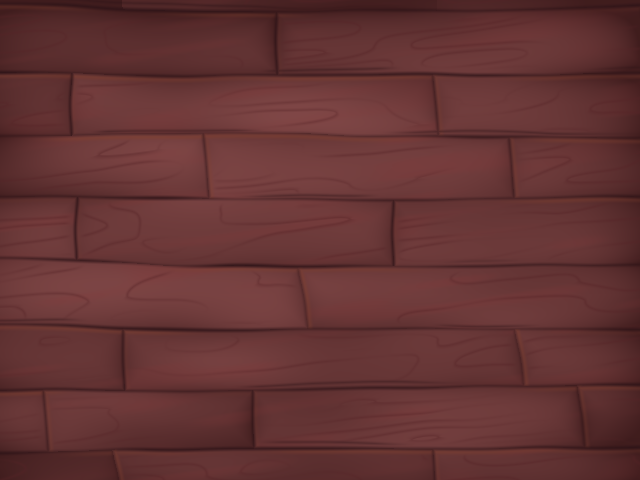
Write a WebGL 1 fragment shader that draws this texture.

```glsl
precision highp float;
uniform vec2 u_resolution;

const float PI = 3.14159265;
const float FIRST_SEAM = 0.018;    // distance of the first seam from the top
const float ROW_HEIGHT = 0.132;
const float SEAM_WAVE = 0.020;
const float SEAM_WIDTH = 0.0024;   // half widths, in canvas heights
const float JOINT_WIDTH = 0.0024;
const float COPPER_WIDTH = 0.0040;
const float GRAIN_WIDTH = 0.0018;
const float SOFTNESS = 0.0046;
const float JOINT_LEAN = 0.026;
const float SHORT_ROW = 7.0;       // the row holding one short plank
const float SHORT_LENGTH = 0.324;
const float GRAIN_LEVELS = 3.2;
const vec2 GRAIN_SCALE = vec2(3.2, 23.0);
const vec4 VIGNETTE = vec4(0.36, 0.58, 0.34, 0.52); // left, right, bottom, top

const vec3 WOOD_LIGHT = vec3(0.500, 0.278, 0.276);
const vec3 WOOD_DARK = vec3(0.250, 0.112, 0.115);
const vec3 RED_STREAK = vec3(0.520, 0.215, 0.220);
const vec3 GRAIN_COLOR = vec3(0.335, 0.138, 0.150);
const vec3 COPPER = vec3(0.510, 0.255, 0.185);
const vec3 LINE_COLOR = vec3(0.175, 0.075, 0.090);

float hash(vec2 p) {
  return fract(sin(dot(p, vec2(127.1, 311.7))) * 43758.5453);
}

float noise(vec2 p) {
  vec2 i = floor(p), f = fract(p);
  f = f * f * (3.0 - 2.0 * f);
  return mix(mix(hash(i), hash(i + vec2(1.0, 0.0)), f.x),
             mix(hash(i + vec2(0.0, 1.0)), hash(i + 1.0), f.x), f.y);
}

float stroke(float d, float halfWidth) {
  return 1.0 - smoothstep(halfWidth - SOFTNESS, halfWidth + SOFTNESS, abs(d));
}

// Hand-drawn seam height below the top
float seamY(float k, float x) {
  float wave = noise(vec2(x * 2.2, k * 7.0 + 3.0)) - 0.5;
  wave += 0.25 * (noise(vec2(x * 8.0, k * 5.0 + 90.0)) - 0.5);
  return FIRST_SEAM + k * ROW_HEIGHT + SEAM_WAVE * wave;
}

// Staggered end joints, as a fraction of the canvas width
float jointX(float row, float n) {
  float quarter = row * PI * 0.25, turn = row * PI * 0.5, odd = mod(row, 2.0);
  float first = mix(0.152, 0.406, odd) + 0.047 * sin(turn)
              - 0.041 * sin(quarter) + mix(0.033, 0.011, odd) * cos(quarter);
  float len = 0.545 + 0.050 * (sin(turn) - cos(turn)) - 0.025 * sin(quarter);
  if (row == SHORT_ROW && n < 0.0) len = SHORT_LENGTH;
  return first + n * len;
}

float grainField(vec2 p, float seed) {
  vec2 q = vec2(p.x, p.y + 0.10 * p.x) * GRAIN_SCALE + seed * 37.0;
  return noise(q) + 0.25 * noise(q * vec2(2.6, 0.9) + 9.0);
}

// Contours of the stretched field, kept at an even width
float grainLine(vec2 p, float seed) {
  const float STEP = 0.002;
  float g = grainField(p, seed);
  vec2 slope = vec2(grainField(p + vec2(STEP, 0.0), seed),
                    grainField(p + vec2(0.0, STEP), seed)) - g;
  float d = abs(fract(g * GRAIN_LEVELS) - 0.5) / GRAIN_LEVELS;
  return stroke(d * STEP / max(length(slope), 0.0002), GRAIN_WIDTH);
}

void main() {
  vec2 uv = gl_FragCoord.xy / u_resolution;
  float aspect = u_resolution.x / u_resolution.y;
  vec2 p = vec2(uv.x * aspect, 1.0 - uv.y);

  // Row and distances to its seams
  float k = floor((p.y - FIRST_SEAM) / ROW_HEIGHT + 0.5);
  float seam = p.y - seamY(k, p.x);
  float row = k + step(0.0, seam);
  float below = p.y - seamY(row - 1.0, p.x);

  // Nearest joint and plank number
  float joint = 9.0, plank = 0.0, jointSeed = 0.0;
  for (int i = -1; i <= 1; i++) {
    float n = float(i);
    float seed = hash(vec2(row, n + 5.0));
    float t = below / ROW_HEIGHT - 0.5;
    float lean = JOINT_LEAN * (seed - 0.1) * t + 0.004 * (seed - 0.5) * cos(t * 6.0);
    float d = p.x - jointX(row, n) * aspect - lean;
    plank += step(0.0, d);
    if (abs(d) < abs(joint)) { joint = d; jointSeed = seed; }
  }
  if (row < 1.0) joint = 9.0;
  float seed = hash(vec2(row + 11.0, plank));

  // Soft painted shading, darker near plank and canvas edges
  float edge = min(abs(seam), abs(joint));
  float smudge = noise(p * vec2(5.0, 8.0) + 70.0);
  vec4 rim = VIGNETTE * exp(-vec4(uv.x, 1.0 - uv.x, uv.y, 1.0 - uv.y) / 0.085);
  float shade = 0.10 + 0.10 * (seed - 0.5);
  shade += (0.06 + 0.36 * smudge) * exp(-edge / 0.021);
  shade += 0.14 * exp(-abs(joint) / 0.05) * step(joint, 0.0);
  shade += rim.x + rim.y + rim.z + rim.w;
  shade += 0.44 * (noise(p * vec2(4.0, 9.0) + seed * 20.0) - 0.42);
  shade += 0.26 * (noise(p * vec2(2.2, 3.0) + 31.0) - 0.5);
  shade = clamp(shade, 0.0, 1.0);
  vec3 color = mix(WOOD_LIGHT, WOOD_DARK, shade);

  // Red streaks and meandering grain
  float streak = noise(vec2(p.x * 5.0, (p.y + 0.14 * p.x) * 40.0) + seed * 50.0);
  color = mix(color, RED_STREAK, 0.26 * smoothstep(0.55, 0.95, streak) * (1.0 - 0.7 * shade));
  float grainMask = smoothstep(0.1, 0.6, noise(p * vec2(5.0, 12.0) + 40.0));
  grainMask *= smoothstep(0.006, 0.024, edge);
  color = mix(color, GRAIN_COLOR, 0.50 * grainMask * grainLine(p, seed));

  // Copper highlights beside the lines
  float wear = noise(vec2(p.x * 4.0, k * 5.0 + 20.0));
  float copper = stroke(seam - 0.007, COPPER_WIDTH) * smoothstep(0.25, 0.75, wear);
  copper = max(copper, stroke(joint - 0.006, COPPER_WIDTH) * (0.2 + 0.8 * jointSeed));
  color = mix(color, COPPER, 0.55 * copper * (1.0 - 0.5 * shade));

  // Dark seams, joints and stray second strokes
  float press = noise(vec2(p.x * 6.0, k * 3.0 + 60.0));
  float dark = stroke(seam, SEAM_WIDTH * (0.6 + 0.8 * press)) * (0.45 + 0.6 * press);
  dark = max(dark, stroke(joint, JOINT_WIDTH) * (0.95 - 0.65 * jointSeed));
  float stray = smoothstep(0.64, 0.80, noise(vec2(p.x * 3.0, k * 9.0 + 80.0)));
  dark = max(dark, 0.6 * stray * stroke(seam + 0.004 + 0.012 * press, SEAM_WIDTH * 0.7));
  color = mix(color, LINE_COLOR, 0.85 * min(dark, 1.0));

  gl_FragColor = vec4(color, 1.0);
}
```
